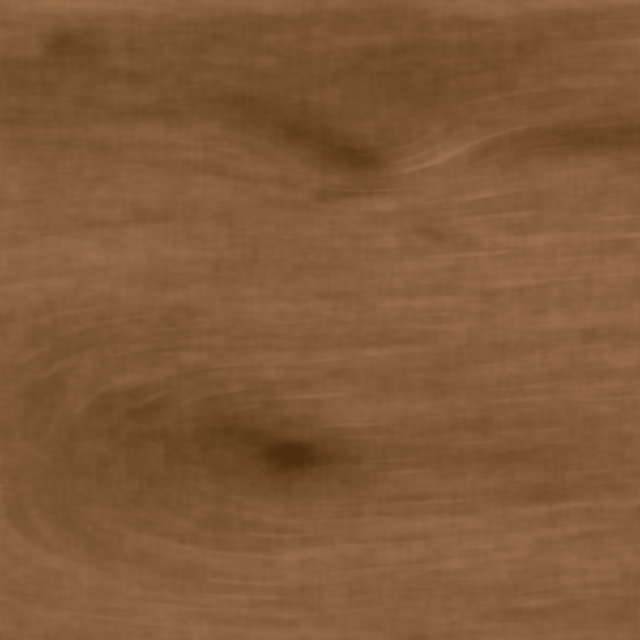
This texture is drawn by a Shadertoy shader. Its source:

```glsl
// Smooth brown wood board with horizontal grain flowing around two soft dark knots.

float hash(vec2 p) {
    vec3 q = fract(p.xyx * 0.1031);
    q += dot(q, q.yzx + 33.33);
    return fract((q.x + q.y) * q.z);
}

float noise(vec2 p) {
    vec2 cell = floor(p), f = fract(p);
    f = f * f * (3.0 - 2.0 * f);
    return mix(mix(hash(cell), hash(cell + vec2(1, 0)), f.x),
               mix(hash(cell + vec2(0, 1)), hash(cell + vec2(1, 1)), f.x), f.y);
}

// Layered noise, centred on zero
float fbm(vec2 p) {
    float sum = 0.0, amplitude = 0.5;
    for (int i = 0; i < 4; i++) {
        sum += amplitude * (noise(p) - 0.5);
        p = p * 2.03 + vec2(17.3, 9.1);
        amplitude *= 0.5;
    }
    return sum;
}

// Soft tilted elliptical stain
float stain(vec2 p, vec2 center, vec2 size, float angle) {
    float c = cos(angle), s = sin(angle);
    vec2 d = p - center;
    d = vec2(c * d.x + s * d.y, c * d.y - s * d.x) / size;
    return exp(-dot(d, d));
}

// Grain coordinates: x runs along the fibres, y across them
vec2 grainFlow(vec2 p) {
    p.y += 0.07 * stain(p, vec2(0.58, 0.76), vec2(0.16, 0.09), 0.0);
    p.y += 0.025 * fbm(p * vec2(3.0, 5.0));
    vec2 d = p - vec2(0.45, 0.29);
    d.y -= 0.08 * max(d.x, 0.0);
    float squash = 0.05 + 0.4 * exp(-8.0 * d.y * d.y);
    float bend = squash * min(d.x, 0.0);
    float across = length(vec2(bend, d.y));
    float along = max(d.x, 0.0) + across * atan(bend, abs(d.y) + 1e-4) / squash;
    return vec2(along + d.y, across);
}

void mainImage(out vec4 fragColor, in vec2 fragCoord) {
    vec2 uv = fragCoord / iResolution.xy;
    vec2 grain = grainFlow(uv);
    vec2 p = uv + 0.07 * vec2(fbm(uv * 9.0), 0.5 * fbm(uv * vec2(8.0, 16.0) + 40.0));

    // Broad light and dark areas
    float tone = 0.83 + 0.35 * fbm(uv * vec2(2.5, 6.0) + 7.0);
    tone -= 0.5 * stain(p, vec2(0.15, 0.86), vec2(0.5, 0.11), 0.0);
    tone -= 0.38 * stain(p, vec2(0.7, 0.89), vec2(0.32, 0.08), 0.0);
    tone -= 0.54 * stain(p, vec2(0.23, 0.31), vec2(0.25, 0.13), -0.2);
    tone -= 0.32 * stain(p, vec2(0.8, 0.28), vec2(0.3, 0.09), 0.08);
    tone -= 0.2 * stain(p, vec2(0.35, 0.47), vec2(0.35, 0.035), 0.0);
    tone += 0.2 * stain(p, vec2(0.15, 0.59), vec2(0.4, 0.06), 0.0);
    tone += 0.3 * smoothstep(0.97, 1.0, p.y);

    // Large knot with a darker heart
    tone -= 0.55 * stain(p, vec2(0.43, 0.305), vec2(0.15, 0.06), -0.28);
    tone -= 0.55 * stain(p, vec2(0.46, 0.287), vec2(0.07, 0.03), -0.22);

    // Upper knot: dark wedge, shadow below and pale fibres beside it
    tone -= 0.55 * stain(p, vec2(0.48, 0.79), vec2(0.13, 0.04), -0.35);
    tone -= 0.55 * stain(p, vec2(0.565, 0.748), vec2(0.06, 0.026), -0.3);
    tone -= 0.5 * stain(p, vec2(0.53, 0.695), vec2(0.09, 0.018), 0.12);
    tone += 0.3 * stain(p, vec2(0.68, 0.74), vec2(0.1, 0.035), 0.5);
    tone -= 0.6 * stain(p, vec2(0.93, 0.785), vec2(0.16, 0.032), 0.2);

    // Two small flecks
    tone -= 0.5 * stain(p, vec2(0.68, 0.63), vec2(0.04, 0.016), -0.25);
    tone -= 0.65 * stain(p, vec2(0.11, 0.935), vec2(0.04, 0.024), -0.5);

    // Streaks, thin pale fibres and a long bright ridge
    tone += 0.6 * fbm(grain * vec2(4.0, 36.0));
    tone += 0.4 * fbm(grain * vec2(13.0, 60.0) + 80.0);
    float fibre = noise(grain * vec2(7.0, 100.0) + 60.0);
    tone += 0.22 * smoothstep(0.6, 0.95, fibre) * smoothstep(0.3, 0.7, noise(uv * 5.0));
    tone += 0.32 * stain(p, vec2(0.84, 0.195), vec2(0.25, 0.009), 0.1);

    // Faint mottling and woven fine texture
    tone += 0.42 * fbm(uv * vec2(38.0, 50.0));
    tone += 0.13 * (noise(uv * vec2(150.0, 40.0)) - 0.5);
    tone += 0.13 * (noise(uv * vec2(50.0, 170.0) + 30.0) - 0.5);

    // Brown ramp with a slight rosy tint toward the right
    vec3 color = mix(vec3(0.41, 0.27, 0.14), vec3(0.56, 0.40, 0.26), clamp(tone, -0.7, 1.4));
    float rosy = smoothstep(0.3, 1.0, uv.x + 0.8 * fbm(uv * 4.0 + 20.0));
    color += vec3(0.004, -0.003, 0.008) * (rosy - 0.3);
    fragColor = vec4(color, 1.0);
}
```
